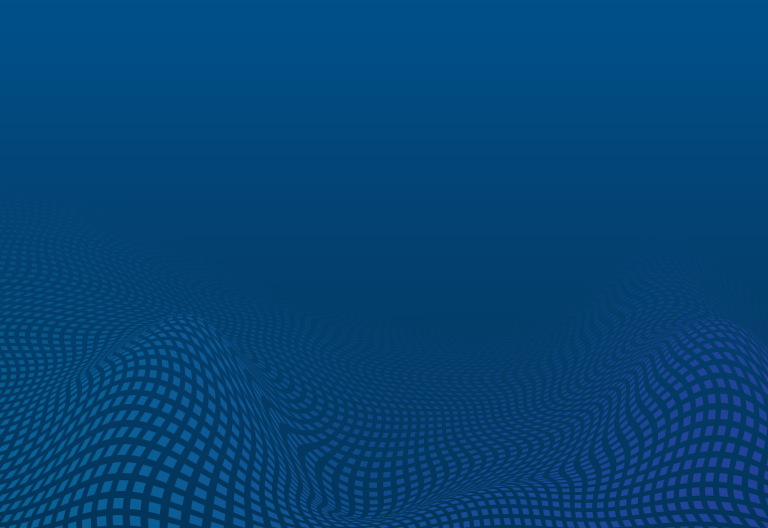
Reproduce this background procedurally as a Shadertoy shader.

```glsl
// Deep blue gradient with a rolling mesh of small tiles fading into the distance

const int STEPS = 96;
const float ROWS = 62.0;

float bump(vec2 p, vec2 centre, vec2 size) {
    vec2 d = (p - centre) / size;
    return exp(-dot(d, d));
}

// Height on the canvas where the mesh fades out
float farEdge(float x) {
    float leftSlope = 0.30 * exp(-pow(x / 0.33, 2.0));
    float rightPeak = 0.21 * exp(-pow((x - 0.87) / 0.125, 2.0));
    return 0.39 + leftSlope + rightPeak;
}

// Sum of hills and hollows; p = (canvas x, depth from 0 near to 1 far)
float relief(vec2 p) {
    float h = 0.19 * bump(p, vec2(0.26, 0.31), vec2(0.10, 0.16));
    h += 0.13 * bump(p, vec2(0.15, 0.19), vec2(0.10, 0.13));
    h -= 0.10 * bump(p, vec2(0.47, 0.31), vec2(0.12, 0.13));
    h += 0.06 * bump(p, vec2(0.65, 0.14), vec2(0.14, 0.09));
    h += 0.20 * bump(p, vec2(0.96, 0.31), vec2(0.12, 0.16));
    h += 0.03 * bump(p, vec2(0.37, 0.65), vec2(0.07, 0.18));
    return h;
}

float surfaceY(float x, float depth, float edge) {
    return mix(-0.10, edge, depth * (1.6 - 0.6 * depth)) + relief(vec2(x, depth));
}

// Depth of the nearest surface point seen at uv; above 1 means none
float findDepth(vec2 uv) {
    float edge = farEdge(uv.x);
    float stepSize = 1.0 / float(STEPS);
    float previous = surfaceY(uv.x, 0.0, edge) - uv.y;
    for (int i = 1; i <= STEPS; i++) {
        float depth = float(i) * stepSize;
        float current = surfaceY(uv.x, depth, edge) - uv.y;
        if (current >= 0.0) {
            float part = clamp(current / max(current - previous, 1e-5), 0.0, 1.0);
            return depth - part * stepSize;
        }
        previous = current;
    }
    return 1.01;
}

// Column and row coordinates of the mesh, bent into waves
vec2 meshCoord(float x, float depth) {
    float columns = mix(54.0, 98.0, depth);
    float sway = 1.5 * sin(17.0 * depth + 7.0 * x) + 0.8 * sin(31.0 * depth - 9.0 * x);
    float lean = 9.0 * relief(vec2(x, depth));
    return vec2((x - 0.5) * columns + sway + lean, depth * ROWS);
}

// Smoothed tile in each cell, tending to its mean coverage when tiny
float tiles(vec2 cell, vec2 halfSize, vec2 blur) {
    vec2 d = abs(fract(cell) - 0.5);
    vec2 sharp = clamp((halfSize - d) / max(blur, 0.001) + 0.5, 0.0, 1.0);
    vec2 cover = mix(sharp, 2.0 * halfSize, smoothstep(0.5, 1.1, blur));
    return cover.x * cover.y;
}

vec3 backdrop(float y) {
    vec3 low = vec3(0.012, 0.205, 0.350);
    vec3 middle = vec3(0.012, 0.250, 0.432);
    vec3 high = vec3(0.000, 0.315, 0.545);
    vec3 color = mix(low, middle, smoothstep(-0.1, 0.55, y));
    return mix(color, high, smoothstep(0.42, 1.08, y));
}

vec3 tileColor(float x) {
    vec3 teal = vec3(0.035, 0.410, 0.620);
    vec3 blue = vec3(0.080, 0.330, 0.620);
    vec3 violet = vec3(0.150, 0.270, 0.640);
    vec3 color = mix(teal, blue, smoothstep(0.0, 0.55, x));
    return mix(color, violet, smoothstep(0.45, 1.0, x));
}

void mainImage(out vec4 fragColor, in vec2 fragCoord) {
    vec2 uv = fragCoord / iResolution.xy;
    vec3 color = backdrop(uv.y);

    // Mesh of tiles on the rolling surface
    float depth = findDepth(uv);
    vec2 cell = meshCoord(uv.x, depth);
    vec2 blur = fwidth(cell);
    vec2 halfSize = mix(vec2(0.30, 0.31), vec2(0.23, 0.22), depth);
    float mask = tiles(cell, halfSize, blur);

    // Fade with distance
    float fade = (1.0 - smoothstep(0.12, 1.0, depth)) * 0.88;
    color = mix(color, tileColor(uv.x), mask * fade);

    fragColor = vec4(color, 1.0);
}
```
